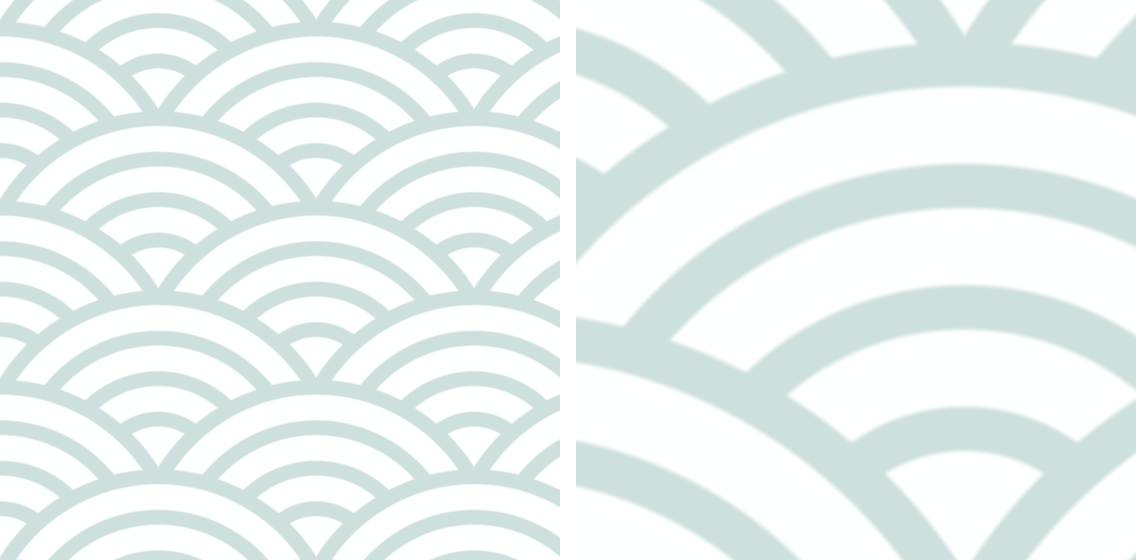
Left: the whole. Right: its middle third, enlarged.
A Shadertoy shader for this pattern:

```glsl
// Seigaiha waves: staggered rows of overlapping scales, each with four concentric bands.
#define PERIOD 0.564              // horizontal distance between scales
#define ROW_STEP 0.1599           // vertical distance between rows
#define APEX vec2(0.2826, 0.8014) // top of one reference scale
#define RADIUS 0.3333             // outer radius of a scale
#define BAND_STEP 0.0723          // distance from band to band
#define BAND_WIDTH 0.0264
#define LAST_BAND 3.0             // index of the innermost band
#define SOFTNESS 0.0021           // half width of the edge blend
#define PAPER vec3(0.995, 1.0, 1.0)
#define INK vec3(0.802, 0.880, 0.868)

// Depth below the rim of the nearest scale in a row; negative outside.
float scaleDepth(vec2 p, float row) {
    vec2 center = vec2(0.5 * PERIOD * mod(row, 2.0), row * ROW_STEP - RADIUS);
    vec2 q = p - center;
    q.x -= PERIOD * round(q.x / PERIOD);
    return RADIUS - length(q);
}

// Ink coverage of the concentric bands at a given depth.
float bandInk(float depth, float soft) {
    float halfWidth = 0.5 * BAND_WIDTH;
    float d = max(depth - halfWidth, 0.0); // solid ink up to the rim
    float band = clamp(round(d / BAND_STEP), 0.0, LAST_BAND);
    float edge = abs(d - band * BAND_STEP) - halfWidth;
    return 1.0 - smoothstep(-soft, soft, edge);
}

void mainImage(out vec4 fragColor, in vec2 fragCoord) {
    vec2 p = fragCoord / iResolution.y - APEX;
    float soft = max(SOFTNESS, 0.75 / iResolution.y);
    float firstRow = ceil(p.y / ROW_STEP);

    // Paint from the back row to the front row, lower rows on top.
    float ink = 0.0;
    for (int i = 1; i >= -1; i--) {
        float depth = scaleDepth(p, firstRow + float(i));
        float cover = smoothstep(-soft, soft, depth);
        ink = mix(ink, bandInk(depth, soft), cover);
    }

    fragColor = vec4(mix(PAPER, INK, ink), 1.0);
}
```
